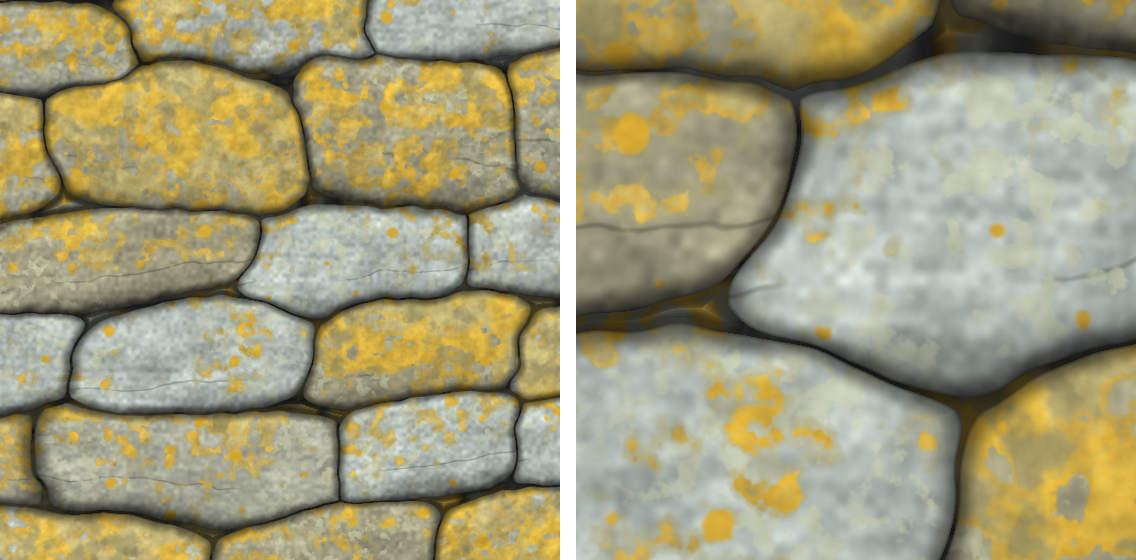
Left: the whole. Right: its middle third, enlarged.
This texture is drawn by a three.js fragment shader. Its source:

```glsl
// Dry stone wall crusted with yellow lichen: rows of uneven superellipse boulders,
// some pressing in front of others, with small filler stones in the narrow gaps.
// Noise warps the outlines and paints the strata, speckles, lichen and relief.
varying vec2 vUv;

struct Stone {
  float edge;   // signed distance to the outline, negative inside
  vec2 local;   // position in the stone, -1 to 1
  float id;
};

float hash(vec2 p) {
  vec3 a = fract(p.xyx * 0.1031);
  a += dot(a, a.yzx + 33.33);
  return fract((a.x + a.y) * a.z);
}

float noise(vec2 p) {
  vec2 i = floor(p), f = fract(p);
  f = f * f * (3.0 - 2.0 * f);
  return mix(mix(hash(i), hash(i + vec2(1.0, 0.0)), f.x),
             mix(hash(i + vec2(0.0, 1.0)), hash(i + 1.0), f.x), f.y);
}

float fbm(vec2 p) {
  float sum = 0.0, amp = 0.53;
  for (int i = 0; i < 4; i++) {
    sum += amp * noise(p);
    p = mat2(1.6, 1.2, -1.2, 1.6) * p + 7.3;
    amp *= 0.5;
  }
  return sum;
}

// Front stone of a jittered brick layout; a steeper weight pushes a stone forward
Stone layStones(vec2 p, vec2 cell, float seed) {
  Stone s = Stone(1.0, vec2(0.0), 0.0);
  float first = 9.0, second = 9.0;
  for (int j = -1; j <= 1; j++) {
    float row = floor(p.y / cell.y) + float(j);
    float low = row + 0.6 * hash(vec2(row, seed));
    float high = row + 1.0 + 0.6 * hash(vec2(row + 1.0, seed));
    float shift = 5.0 * hash(vec2(row, seed + 7.0));
    for (int i = -1; i <= 1; i++) {
      float col = floor(p.x / cell.x + shift) + float(i);
      vec2 key = vec2(col, row * 3.0 + seed);
      float left = col + 0.65 * hash(key);
      float right = col + 1.0 + 0.65 * hash(key + vec2(1.0, 0.0));
      vec2 center = 0.5 * vec2(left + right - 2.0 * shift, low + high) * cell;
      vec2 radius = 0.575 * vec2(right - left, high - low) * cell;
      float tilt = 0.32 * (hash(key + 31.0) - 0.5);
      vec2 q = mat2(cos(tilt), -sin(tilt), sin(tilt), cos(tilt)) * (p - center) / radius;
      float n = mix(2.1, 3.8, hash(key + 57.0));
      vec2 a = abs(q) + 0.001;
      float f = pow(pow(a.x, n) + pow(a.y, n), 1.0 / n);
      float d = (f - 1.0) / length(pow(a / f, vec2(n - 1.0)) / radius);
      float weighted = d * mix(0.6, 1.8, hash(key + 71.0));
      if (weighted < first) {
        second = first;
        first = weighted;
        s = Stone(d, q, hash(key + 83.0));
      } else {
        second = min(second, weighted);
      }
    }
  }
  // Rounded cut against the neighbour
  float cut = 0.5 * (first - second) + 0.0015;
  float blend = max(0.012 - abs(s.edge - cut), 0.0) / 0.012;
  s.edge = max(s.edge, cut) + 0.003 * blend * blend;
  return s;
}

float relief(vec2 p) {
  return fbm(p * 15.0) + 0.7 * abs(noise(p * 8.0) - 0.5) + 0.25 * fbm(p * 60.0);
}

// Round lichen spots, sparse on a grid
float spots(vec2 p) {
  vec2 g = p * 18.0, i = floor(g);
  vec2 offset = fract(g) - 0.35 - 0.3 * vec2(hash(i), hash(i + 19.0));
  float size = mix(0.06, 0.22, hash(i + 41.0));
  float d = length(offset) + 0.2 * (fbm(p * 60.0) - 0.5) - size;
  return step(hash(i + 67.0), 0.16) * (1.0 - smoothstep(-0.04, 0.05, d));
}

vec3 stoneColor(vec2 p, vec2 q, float id) {
  // Bare rock with grain, strata, a crack and pale speckles
  float kind = hash(vec2(id * 91.0, 3.0));
  vec3 rock = mix(vec3(0.63, 0.61, 0.5), vec3(0.71, 0.745, 0.72), smoothstep(0.0, 0.4, kind));
  rock *= 0.84 + 0.32 * fbm(p * 24.0);
  rock *= 0.9 + 0.2 * noise(p * 130.0);
  rock *= 0.94 + 0.12 * noise(vec2(p.x * 9.0, p.y * 110.0 + 6.0 * noise(p * 6.0)));
  float crack = abs(q.y + 0.3 + 0.25 * (fbm(p * 12.0) - 0.5));
  rock *= 1.0 - 0.2 * (1.0 - smoothstep(0.0, 0.03, crack)) * smoothstep(0.45, 0.65, noise(p * 11.0 + id));
  float speckle = smoothstep(0.52, 0.64, fbm(p * 70.0)) * smoothstep(0.35, 0.65, noise(p * 7.0 + 4.0));
  rock = mix(rock, vec3(0.79, 0.8, 0.67), 0.6 * speckle);

  // Lichen gathers on the tops: thin olive film, pale crust, ochre and orange borders
  float amount = mix(-0.32, 0.22, hash(vec2(id * 77.0, 9.0)));
  float field = amount + 0.2 * q.y + 0.75 * (fbm(p * 7.0 + 2.0) - 0.5) + 1.05 * (fbm(p * 46.0) - 0.5);
  vec3 lichen = mix(vec3(0.77, 0.71, 0.46), vec3(0.86, 0.71, 0.26), smoothstep(0.4, 0.58, fbm(p * 16.0 + 9.0)));
  lichen = mix(lichen, vec3(0.63, 0.59, 0.4), 0.85 * smoothstep(0.5, 0.66, fbm(p * 30.0 + 31.0)));
  float border = smoothstep(0.0, 0.05, field) * (1.0 - smoothstep(0.07, 0.18, field));
  lichen = mix(lichen, vec3(0.88, 0.66, 0.15), 0.5 * border);
  lichen *= 0.82 + 0.36 * fbm(p * 65.0);
  rock = mix(rock, vec3(0.68, 0.65, 0.46), 0.5 * smoothstep(-0.16, 0.0, field));
  rock = mix(rock, lichen, 0.93 * smoothstep(-0.02, 0.07, field));
  return mix(rock, vec3(0.86, 0.67, 0.18), 0.9 * spots(p));
}

void main() {
  // Uneven courses and slightly rough outlines
  vec2 p = vUv + 0.1 * (vec2(noise(vUv * 2.3 + 5.0), noise(vUv * 2.1 + 11.0)) - 0.5);
  p += 0.02 * (vec2(noise(vUv * 9.0), noise(vUv * 9.0 + 23.0)) - 0.5);
  p += 0.006 * (vec2(noise(vUv * 38.0), noise(vUv * 38.0 + 13.0)) - 0.5);

  Stone stone = layStones(p, vec2(0.42, 0.19), 2.0);
  float cover = 1.0 - smoothstep(-0.003, 0.002, stone.edge);
  float exposure = 1.0;
  if (stone.edge > 0.0) {
    exposure = 0.3 + 0.6 * smoothstep(0.004, 0.02, stone.edge);
    stone = layStones(p, vec2(0.14, 0.075), 40.0);
    cover = 1.0 - smoothstep(-0.003, 0.002, stone.edge);
  }

  // Soft sky light: bright tops, dark rims and undersides
  float light = mix(0.5, 1.0, smoothstep(0.0, 0.02, -stone.edge));
  light *= 0.98 + 0.05 * stone.local.y;
  light *= mix(0.62, 1.0, smoothstep(-1.0, -0.45, stone.local.y));
  float roughness = mix(0.3, 0.8, hash(vec2(stone.id * 53.0, 5.0)));
  light += roughness * (relief(vUv) - relief(vUv + vec2(-0.003, 0.006)));

  vec3 gap = vec3(0.12) * (0.6 + 0.8 * fbm(vUv * 25.0));
  vec3 face = stoneColor(vUv, stone.local, stone.id) * light * exposure;
  gl_FragColor = vec4(mix(gap, face, cover), 1.0);
}
```
